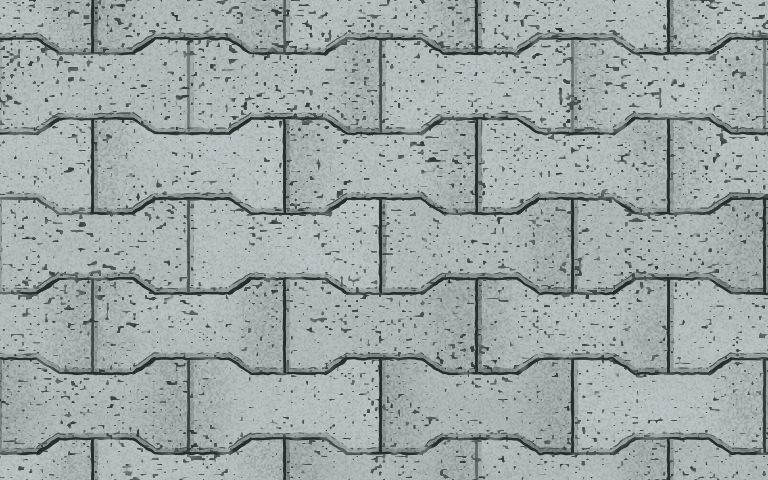
A Shadertoy shader for this texture:

```glsl
const float COLUMNS = 4.0;           // blocks across the canvas
const float ROWS = 6.0;              // courses down the canvas
const float ASPECT = 1.6;            // canvas width over height
const float FIRST_BED = 0.575;       // first bed joint below the top, in courses
const float JOINT_SHIFT = 0.018;     // leftward drift of the upright joints
const float STEP_HEIGHT = 0.092;     // half height of the stepped edge, in courses
const float RAMP_HALF = 0.058;       // half width of each slanted edge, in blocks
const float BED_WIDTH = 0.0029;      // half widths, in canvas heights
const float UPRIGHT_WIDTH = 0.0033;
const float BEVEL_OFFSET = 0.0105;
const float BEVEL_WIDTH = 0.0016;
const float WOBBLE = 0.0032;
const vec2 SPECK_SCALE = vec2(125.0, 185.0);
const vec3 FACE_COLOR = vec3(0.745, 0.777, 0.787);
const vec3 JOINT_COLOR = vec3(0.145, 0.175, 0.175);

float hash(vec2 p) {
    vec3 q = fract(p.xyx * 0.1031);
    q += dot(q, q.yzx + 33.33);
    return fract((q.x + q.y) * q.z);
}

float noise(vec2 p) {
    vec2 i = floor(p), f = fract(p);
    f = f * f * (3.0 - 2.0 * f);
    return mix(mix(hash(i), hash(i + vec2(1, 0)), f.x),
               mix(hash(i + vec2(0, 1)), hash(i + vec2(1, 1)), f.x), f.y);
}

float stroke(float dist, float halfWidth, float pixel) {
    return 1.0 - smoothstep(halfWidth - 0.7 * pixel, halfWidth + 0.7 * pixel, abs(dist));
}

// Soft band covering 0 to width on the positive side of an edge
float band(float dist, float width, float pixel) {
    return smoothstep(-pixel, pixel, dist) * (1.0 - smoothstep(width - pixel, width + pixel, dist));
}

void mainImage(out vec4 fragColor, in vec2 fragCoord) {
    vec2 p = fragCoord / iResolution.y;
    float pixel = 1.0 / iResolution.y;
    float blockWidth = ASPECT / COLUMNS;
    float x = p.x / blockWidth;
    float y = (1.0 - p.y) * ROWS - FIRST_BED;

    // Stepped bed joint; alternate beds are mirrored
    float bed = floor(y + 0.5);
    float flip = 1.0 - 2.0 * mod(bed, 2.0);
    float ramp = (0.25 - abs(fract(x) - 0.5)) / RAMP_HALF;
    float onRamp = 1.0 - smoothstep(0.9, 1.1, abs(ramp));
    float bedDist = (y - bed - STEP_HEIGHT * flip * clamp(ramp, -1.0, 1.0)) / ROWS;
    bedDist *= mix(1.0, 0.83, onRamp);
    float course = bedDist > 0.0 ? bed : bed - 1.0;

    // Upright joints, staggered by half a block
    float along = x - 0.5 * mod(course, 2.0) + JOINT_SHIFT;
    float joint = floor(along + 0.5);
    float uprightDist = (along - joint) * blockWidth;
    vec2 block = vec2(floor(along), course) + 20.0;
    float blockRand = hash(block);
    float jointRand = hash(vec2(joint, course) + 57.0);

    // Worn edges
    float wear = noise(p * 34.0 + 9.0);
    float rough = noise(p * 150.0);
    float wobble = (noise(p * 95.0 + 4.0) - 0.5) * WOBBLE;
    float bedEdge = bedDist + wobble;
    float uprightEdge = uprightDist + wobble * 0.6;
    float falling = onRamp * step(0.0, flip * (0.5 - fract(x)) * -1.0);

    // Main joints
    float bedLine = stroke(bedEdge, BED_WIDTH + 0.0012 * falling, pixel)
                  * mix(0.62, 1.0, smoothstep(0.1, 0.5, wear));
    float uprightLine = stroke(uprightEdge, UPRIGHT_WIDTH, pixel)
                      * mix(0.5, 1.0, smoothstep(0.08, 0.3, jointRand));

    // Chamfers: grey bands ending in thin broken lines
    float chamfer = band(-bedEdge, BEVEL_OFFSET, pixel) * mix(0.1, 0.34, wear);
    chamfer = max(chamfer, band(uprightEdge, BEVEL_OFFSET, pixel) * mix(0.08, 0.3, jointRand));
    float brokenBed = stroke(bedEdge + BEVEL_OFFSET, BEVEL_WIDTH, pixel)
                    * smoothstep(0.2, 0.75, rough + 0.4 * (wear - 0.5) + 0.3 * falling) * 0.75;
    float brokenUpright = stroke(uprightEdge - BEVEL_OFFSET, BEVEL_WIDTH, pixel)
                        * smoothstep(0.3, 0.8, rough) * mix(0.3, 0.65, jointRand);

    // Mottled faces, some shaded towards one end
    float grain = noise(p * 290.0 + 3.0);
    float cloud = noise(p * vec2(9.0, 14.0));
    float end = fract(along);
    float endShade = smoothstep(0.66, 0.92, end) * step(0.45, hash(block + 7.0))
                   + (1.0 - smoothstep(0.05, 0.3, end)) * step(0.7, hash(block + 13.0));
    float face = 0.13 * grain * grain + 0.04 * cloud + 0.07 * blockRand * blockRand
               + endShade * (0.035 + 0.1 * grain);

    // Dark pits, gathered in patches and near the edges
    float edgeDist = min(abs(bedDist), abs(uprightDist));
    float density = 0.15 * noise(p * 15.0 + 31.0) + 0.06 * blockRand
                  + 0.05 * p.y + 0.10 * exp(-edgeDist / 0.011);
    float threshold = 0.90 - density;
    float pits = smoothstep(threshold, threshold + 0.16, noise(p * SPECK_SCALE + 11.0));
    pits *= mix(0.55, 0.95, noise(p * 60.0 + 5.0));

    float lines = max(max(bedLine, uprightLine), max(brokenBed, brokenUpright));
    float shade = max(face + chamfer, max(pits, lines));
    fragColor = vec4(mix(FACE_COLOR, JOINT_COLOR, clamp(shade, 0.0, 1.0)), 1.0);
}
```
